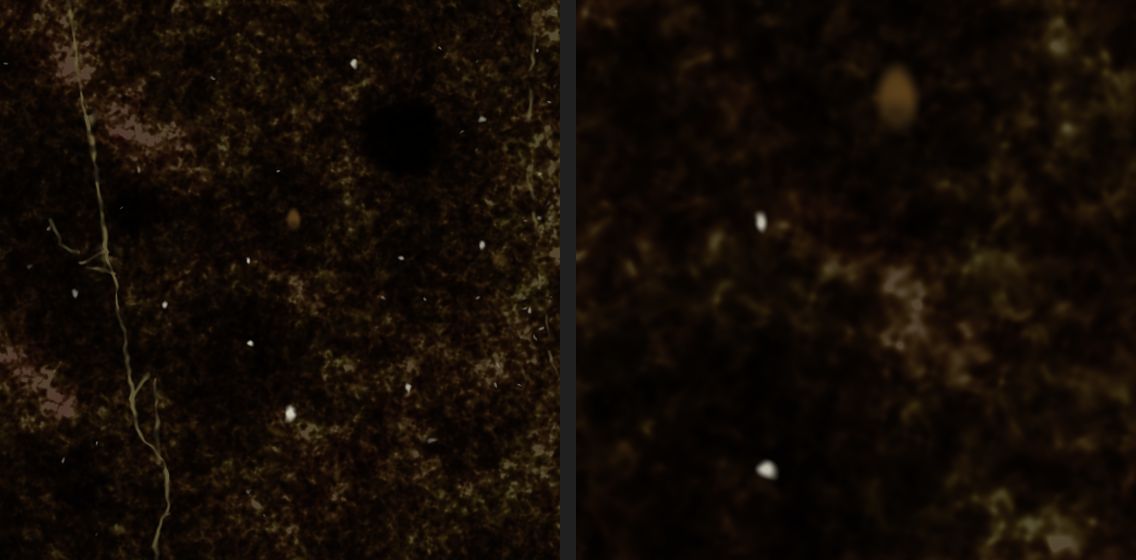
Left, the full canvas; right, a detail of the centre.
Write a three.js fragment shader that draws this texture.

```glsl
varying vec2 vUv;

const vec3 ROOT_OLIVE = vec3(0.38, 0.34, 0.20);
const vec3 STONE_TAN = vec3(0.33, 0.23, 0.09);
const vec3 FLAKE_WHITE = vec3(0.80, 0.79, 0.72);

float hash(vec2 p) {
  vec3 q = fract(vec3(p.xyx) * 0.1031);
  q += dot(q, q.yzx + 33.33);
  return fract((q.x + q.y) * q.z);
}

float noise(vec2 p) {
  vec2 i = floor(p);
  vec2 f = fract(p);
  vec2 u = f * f * (3.0 - 2.0 * f);
  return mix(mix(hash(i), hash(i + vec2(1.0, 0.0)), u.x),
             mix(hash(i + vec2(0.0, 1.0)), hash(i + vec2(1.0)), u.x), u.y);
}

// Zero-centred offset for bending coordinates
vec2 wobble(vec2 p) {
  return vec2(noise(p), noise(p + 60.0)) - 0.5;
}

mat2 turn(float a) {
  return mat2(cos(a), sin(a), -sin(a), cos(a));
}

// Zero-centred layered noise
float fbm(vec2 p) {
  float sum = 0.0;
  float amp = 0.5;
  for (int i = 0; i < 4; i++) {
    sum += amp * (noise(p) - 0.5);
    p = turn(0.6) * p * 2.03 + 17.0;
    amp *= 0.6;
  }
  return sum;
}

float segment(vec2 p, vec2 a, vec2 b) {
  vec2 ab = b - a;
  return length(p - a - ab * clamp(dot(p - a, ab) / dot(ab, ab), 0.0, 1.0));
}

float glow(vec2 p, vec2 a, vec2 b, float width) {
  float d = segment(p, a, b) / width;
  return exp(-d * d);
}

float disc(vec2 p, vec2 centre, float radius, float blur) {
  return 1.0 - smoothstep(radius - blur, radius + blur, length(p - centre));
}

float strand(float d, float halfWidth) {
  return 1.0 - smoothstep(0.0, halfWidth * 1.7, d);
}

// Rusty bands of lighter soil
float rust(vec2 p) {
  float g = 0.7 * glow(p, vec2(0.03, 1.0), vec2(0.24, 0.78), 0.06);
  g += 0.6 * glow(p, vec2(0.25, 0.78), vec2(0.54, 0.47), 0.04);
  g += 0.9 * glow(p, vec2(0.0, 0.40), vec2(0.10, 0.29), 0.045);
  return g + 0.45 * glow(p, vec2(0.52, 0.08), vec2(0.78, 0.28), 0.13);
}

// Dark hollows and the lighter right edge
float hollows(vec2 p) {
  float g = 0.6 * glow(p, vec2(0.95, 1.0), vec2(0.97, 0.2), 0.13);
  g -= 0.8 * glow(p, vec2(0.46, 0.44), vec2(0.42, 0.26), 0.09);
  g -= 0.5 * glow(p, vec2(0.04, 0.78), vec2(0.07, 0.56), 0.10);
  g -= 0.5 * glow(p, vec2(0.0, 0.08), vec2(0.22, 0.10), 0.12);
  g -= 2.4 * disc(p, vec2(0.72, 0.755), 0.064, 0.022);
  return g - 1.3 * disc(p, vec2(0.24, 0.62), 0.036, 0.018);
}

// Brown in the dark, olive then grey in the light
vec3 soilColour(float r, float hue) {
  float green = mix(0.50, 0.86, smoothstep(0.02, 0.30, r)) + hue;
  float blue = mix(0.21, 0.58, smoothstep(0.15, 0.33, r));
  return r * vec3(1.0, green, blue);
}

// Sparse elongated chips, one possible per cell
float flakes(vec2 p, float cells, float chance, float size) {
  vec2 id = floor(p * cells);
  vec2 centre = 0.25 + 0.5 * vec2(hash(id + 3.1), hash(id + 8.7));
  vec2 d = turn(6.28 * hash(id + 5.3)) * (fract(p * cells) - centre) / cells;
  float radius = size * mix(0.6, 1.0, hash(id + 2.9));
  float shape = 1.0 - smoothstep(0.2, 1.3, length(d * vec2(1.0, 1.5)) / radius);
  return shape * step(hash(id + 21.0), chance) * mix(0.35, 1.0, hash(id + 12.0));
}

// Main root as x over y
float mainRoot(vec2 p) {
  float x = 0.118 + 0.17 * (1.0 - p.y);
  x += 0.037 * (1.0 - smoothstep(0.15, 0.24, p.y));
  x -= 0.042 * (1.0 - smoothstep(0.0, 0.15, p.y));
  return abs(p.x - x);
}

float sideRoots(vec2 p) {
  float d = segment(p, vec2(0.09, 0.605), vec2(0.108, 0.562));
  d = min(d, segment(p, vec2(0.108, 0.562), vec2(0.14, 0.553)));
  d = min(d, segment(p, vec2(0.148, 0.532), vec2(0.196, 0.55)));
  d = min(d, segment(p, vec2(0.158, 0.522), vec2(0.204, 0.515)));
  d = min(d, segment(p, vec2(0.275, 0.325), vec2(0.280, 0.175)));
  return min(d, segment(p, vec2(0.238, 0.29), vec2(0.262, 0.335)));
}

void main() {
  vec2 p = vUv + 0.005 * wobble(vUv * 45.0);

  // Soil: broad patches times soft crumbs
  float crumbs = 0.8 * noise(turn(0.5) * p * 105.0) + 0.55 * noise(turn(1.1) * p * 180.0 + 9.0)
               + 0.7 * noise(turn(0.2) * p * 52.0 + 31.0) - 1.025;
  vec2 loose = p + 0.06 * wobble(p * 18.0);
  float rusty = rust(loose);
  float tone = rusty + hollows(p + 0.02 * wobble(p * 20.0)) + 2.4 * fbm(p * 8.0) + 1.75 * crumbs;
  float red = min(0.056 * exp(tone), 0.32);
  float hue = 0.14 * (noise(p * 28.0 + 70.0) - 0.5) - 0.14 * min(rusty, 1.0);
  vec3 colour = soilColour(red, hue);

  // Tan stones
  vec2 squash = vec2(1.0, 0.65);
  float stones = disc(p * squash, vec2(0.525, 0.61) * squash, 0.011, 0.005);
  stones += 0.7 * disc(p, vec2(0.893, 0.535), 0.011, 0.005);
  stones += 0.4 * disc(p, vec2(0.338, 0.772), 0.013, 0.006);
  colour = mix(colour, STONE_TAN * (0.6 + 0.7 * noise(p * 80.0)), 0.8 * stones);

  // Roots, with kinks, worn stretches and knots
  vec2 kinked = p + 0.009 * wobble(vUv * 22.0) + 0.004 * wobble(vUv * 80.0);
  float wear = smoothstep(0.05, 0.8, noise(p * 75.0 + 5.0));
  float thickness = 0.0022 + 0.0022 * noise(p * 50.0 + 11.0);
  float roots = strand(mainRoot(kinked), thickness) + 0.8 * strand(sideRoots(kinked), thickness);
  float bend = p.y - 0.75;
  float faint = strand(abs(kinked.x - 0.946 - 0.27 * bend * bend), 0.003);
  roots += 0.75 * faint * smoothstep(0.32, 0.36, p.y) * smoothstep(0.25, 0.7, noise(p * 60.0));
  float knots = disc(p, vec2(0.165, 0.788), 0.012, 0.010)
              + disc(p, vec2(0.194, 0.545), 0.016, 0.014)
              + disc(p, vec2(0.293, 0.152), 0.011, 0.009);
  roots += 0.8 * knots * smoothstep(0.3, 0.8, noise(p * 95.0 + 40.0));
  colour = mix(colour, ROOT_OLIVE * (0.8 + 0.3 * wear), clamp(roots * (0.4 + 0.6 * wear), 0.0, 0.9));

  // Pale mineral chips, denser along the right edge
  vec2 rough = p + 0.005 * wobble(p * 120.0);
  float chips = flakes(rough, 12.0, 0.10, 0.009) + 0.5 * flakes(rough, 31.0, 0.02, 0.006);
  chips += 0.6 * flakes(rough, 37.0, 0.25, 0.006) * glow(p, vec2(0.96, 1.0), vec2(0.96, 0.4), 0.04);
  chips += disc(rough * squash, vec2(0.52, 0.262) * squash, 0.008, 0.005);
  colour = mix(colour, FLAKE_WHITE, clamp(chips, 0.0, 1.0));

  gl_FragColor = vec4(colour, 1.0);
}
```
